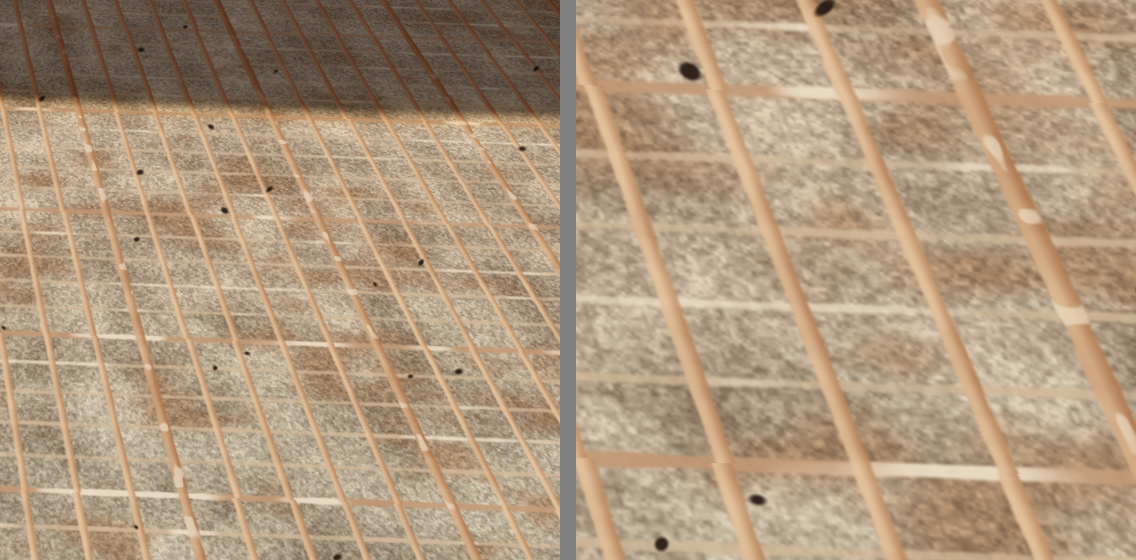
Left, the full canvas; right, a detail of the centre.
A WebGL 1 fragment shader for this texture:

```glsl
precision highp float;

// Sunlit stone paving in perspective: square slabs of 5 by 5 grooved cells, the far end in shade.
// The view is projected back onto the ground plane, where joints are lines at whole cell
// coordinates; noise adds grain, stains and worn joints, and a loop scatters dark debris.

uniform vec2 u_resolution;

const float CELLS = 5.0;
const vec3 STONE_DARK = vec3(0.49, 0.40, 0.31);
const vec3 STONE_LIGHT = vec3(0.88, 0.81, 0.71);
const vec3 STAIN = vec3(0.60, 0.44, 0.31);
const vec3 GROOVE_PALE = vec3(0.89, 0.76, 0.61);
const vec3 GROOVE_BROWN = vec3(0.69, 0.48, 0.32);
const vec3 ROW_PALE = vec3(0.82, 0.72, 0.60);
const vec3 ROW_RUST = vec3(0.74, 0.56, 0.42);
const vec3 CHALK = vec3(0.93, 0.87, 0.78);
const vec3 DEBRIS = vec3(0.13, 0.08, 0.06);

float hash(vec2 p) {
  vec3 q = fract(vec3(p.xyx) * 0.1031);
  q += dot(q, q.yzx + 33.33);
  return fract((q.x + q.y) * q.z);
}

float noise(vec2 p) {
  vec2 i = floor(p), f = fract(p);
  f = f * f * (3.0 - 2.0 * f);
  return mix(mix(hash(i), hash(i + vec2(1.0, 0.0)), f.x),
             mix(hash(i + vec2(0.0, 1.0)), hash(i + vec2(1.0, 1.0)), f.x), f.y);
}

float fbm(vec2 p) {
  float sum = 0.0, amp = 0.5;
  for (int i = 0; i < 4; i++) {
    sum += amp * noise(p);
    p = p * 2.03 + 17.3;
    amp *= 0.5;
  }
  return sum / 0.9375;
}

// Inverse perspective: view position (y down) to slab coordinates.
vec2 toGround(vec2 p) {
  vec2 across = vec2(0.4763, 0.0151) + 0.0035 * p;
  vec2 away = vec2(-0.0441, -0.2035) - 0.1312 * p;
  vec2 r = p - vec2(0.3281, 0.8854);
  float det = across.x * away.y - away.x * across.y;
  return vec2(r.x * away.y - away.x * r.y, across.x * r.y - r.x * across.y) / det;
}

// Soft line coverage for a distance, half width and edge blur.
float band(float d, float halfWidth, float blur) {
  return 1.0 - smoothstep(halfWidth - blur, halfWidth + blur, abs(d));
}

vec3 stoneColor(vec2 ground) {
  float grain = noise(ground * vec2(80.0, 56.0)) * 0.6 + noise(ground * vec2(155.0, 105.0) + 9.0) * 0.4;
  float blotch = fbm(ground * vec2(4.5, 3.5) + 41.0);
  float slab = hash(floor(ground) + 63.0) - 0.5;
  float tone = 0.57 + 0.8 * (grain - 0.5) + 0.85 * (blotch - 0.5) + 0.12 * slab;
  vec3 stone = mix(STONE_DARK, STONE_LIGHT, clamp(tone, 0.0, 1.0));
  float stain = smoothstep(0.52, 0.8, fbm(ground * vec2(3.0, 4.0) + 80.0));
  float nearGrey = 1.0 - smoothstep(0.0, 2.2, ground.y);
  stone = mix(stone, stone * vec3(0.97, 1.0, 1.01), nearGrey);
  return mix(stone, STAIN * (0.75 + 0.5 * grain), 0.6 * stain);
}

// Coverage of small dark scraps scattered over the view.
float debris(vec2 p, float pixel) {
  float cover = 0.0;
  for (int i = 0; i < 20; i++) {
    float k = float(i) + 1.0;
    vec2 d = p - vec2(hash(vec2(k, 3.7)), hash(vec2(k, 19.1)));
    d.y += d.x * (hash(vec2(k, 8.2)) - 0.5);
    d.x *= 0.6 + 0.5 * hash(vec2(k, 5.5));
    float radius = 0.0025 + 0.0025 * hash(vec2(k, 27.4));
    cover = max(cover, band(length(d), radius, 0.001 + pixel));
  }
  return cover;
}

void main() {
  vec2 p = gl_FragCoord.xy / u_resolution;
  p.y = 1.0 - p.y;
  float pixel = 1.0 / min(u_resolution.x, u_resolution.y);
  vec2 ground = toGround(p);
  vec2 cell = ground * CELLS;

  // Nearest joint on each axis; every fifth one bounds a slab.
  vec2 index = floor(cell + 0.5);
  vec2 offset = cell - index;
  vec2 slabEdge = 1.0 - step(0.5, mod(index, CELLS));
  offset.x += (1.0 - slabEdge.x) * 0.07 * (hash(vec2(index.x, floor(ground.y)) + 50.0) - 0.5);
  float depth = 1.0 - 0.0035 * ground.x + 0.1312 * ground.y;
  vec2 cellSize = vec2(0.4763, 0.2035 + 0.1312 * p.y) / (depth * CELLS);
  vec2 blur = (0.0014 + 0.7 * pixel) / cellSize;
  float wear = noise(cell * vec2(2.3, 3.1));
  float rust = fbm(cell * vec2(1.3, 1.1) + 30.0);
  vec3 color = stoneColor(ground);

  // Rows: faint pale grooves, wider rusty slab joints with chalky patches.
  float row = band(offset.y, mix(0.055, 0.085, slabEdge.y) * (0.75 + 0.5 * wear), blur.y);
  vec3 rowColor = mix(ROW_PALE, ROW_RUST, slabEdge.y * (0.5 + 0.5 * rust));
  rowColor = mix(rowColor, CHALK, smoothstep(0.68, 0.85, noise(cell * vec2(0.8, 2.0) + 12.0)));
  color = mix(color, rowColor, row * mix(0.55 + 0.4 * wear, 0.92, slabEdge.y));

  // Columns: rounded grooves, lit on the left and brown on the right.
  float halfWidth = mix(0.07, 0.1, slabEdge.x) * (0.88 + 0.24 * wear);
  float column = band(offset.x, halfWidth, blur.x);
  float side = smoothstep(-0.5, 1.1, offset.x / halfWidth);
  float brown = clamp(0.7 * side + 0.6 * (rust - 0.4) + 0.25 * slabEdge.x, 0.0, 1.0);
  vec3 columnColor = mix(GROOVE_PALE, GROOVE_BROWN, brown);
  float chalk = slabEdge.x * smoothstep(0.7, 0.85, noise(cell * vec2(6.0, 3.0)));
  columnColor = mix(columnColor, CHALK, 0.7 * chalk);
  color = mix(color, columnColor, 0.95 * column);
  color = mix(color, DEBRIS, 0.9 * debris(p, pixel));

  // Cast shade with a soft, warm edge.
  float edge = 0.175 + 0.055 * p.x - 0.02 * p.x * p.x;
  float shade = 1.0 - smoothstep(-0.014, 0.012, p.y - edge);
  vec3 shadeTint = mix(vec3(0.52, 0.50, 0.50), vec3(0.48, 0.38, 0.33), column);
  float warmth = exp(-pow((p.y - edge) / 0.022, 2.0));
  color *= mix(vec3(1.0), shadeTint, shade);
  color *= mix(vec3(1.0), vec3(1.0, 0.92, 0.78), 0.8 * warmth);
  gl_FragColor = vec4(color, 1.0);
}
```
